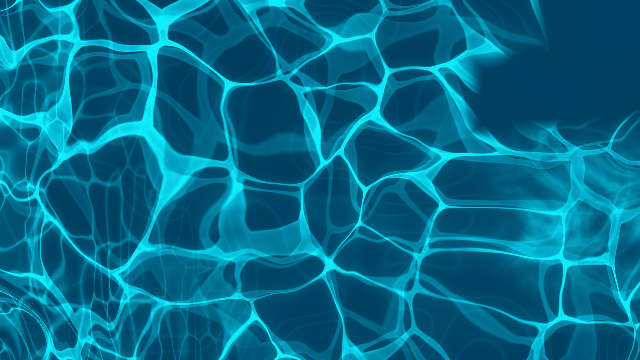
This texture is drawn by a Shadertoy shader. Its source:

```glsl
const vec3 DEEP = vec3(0.0, 0.222, 0.352);
const vec3 CYAN = vec3(0.02, 0.72, 0.84);
const vec3 GLINT = vec3(0.06, 0.93, 0.98);

vec2 hash22(vec2 p) {
    vec3 q = fract(p.xyx * vec3(0.1031, 0.1030, 0.0973));
    q += dot(q, q.yzx + 33.33);
    return fract((q.xx + q.yz) * q.zy);
}

// Two independent channels of smooth value noise
vec2 noise2(vec2 p) {
    vec2 i = floor(p), f = fract(p);
    f = f * f * f * (f * (f * 6.0 - 15.0) + 10.0);
    vec2 low = mix(hash22(i), hash22(i + vec2(1, 0)), f.x);
    vec2 high = mix(hash22(i + vec2(0, 1)), hash22(i + vec2(1, 1)), f.x);
    return mix(low, high, f.y);
}

float fbm(vec2 p) {
    float sum = 0.0, amp = 0.533;
    for (int i = 0; i < 4; i++) {
        sum += amp * noise2(p).x;
        p = mat2(1.6, 1.2, -1.2, 1.6) * p + 5.3;
        amp *= 0.5;
    }
    return sum;
}

vec2 warp(vec2 p, vec2 freq, float amp) {
    return p + amp * (noise2(p * freq) - 0.5);
}

// Width of the folded light sheet: mostly a thread, sometimes a ribbon
float foldWidth(vec2 p) {
    float n = noise2(p).y;
    return 0.016 + 0.27 * n * n * n * n;
}

// Sheets of light along cell borders, brightest at their outer rims
float causticNet(vec2 p, float fold, float soft) {
    vec2 cell = floor(p);
    vec3 near = vec3(9.0);
    for (int y = -1; y <= 1; y++) {
        for (int x = -1; x <= 1; x++) {
            vec2 id = cell + vec2(x, y);
            float d = length(id + 0.08 + 0.84 * hash22(id) - p);
            if (d < near.x) near = vec3(d, near.xy);
            else if (d < near.y) near = vec3(near.x, d, near.y);
            else near.z = min(near.z, d);
        }
    }
    float gap = near.y - near.x;
    float knot = exp(-11.0 * (near.z - near.x));
    float inside = fold + 0.08 * knot - gap;
    float rim = 0.15 + 0.85 * inversesqrt(1.0 + 80.0 * max(inside, 0.0));
    float sheet = smoothstep(-soft, soft, inside) * rim;
    return sheet * (1.0 + 0.5 * knot) + 0.16 * exp(-7.0 * gap);
}

// Thin wavering contour lines
float filaments(vec2 p, float count) {
    float n = noise2(warp(p, vec2(0.9), 1.3)).x;
    return pow(abs(fract(n * count) - 0.5) * 2.0, 7.0);
}

float boxDistance(vec2 p, vec2 center, vec2 halfSize) {
    vec2 d = abs(p - center) - halfSize;
    return length(max(d, 0.0)) + min(max(d.x, d.y), 0.0);
}

void mainImage(out vec4 fragColor, in vec2 fragCoord) {
    vec2 p = fragCoord / iResolution.y;

    // Regions: choppy left, murky right, calm upper right
    float choppy = 1.0 - smoothstep(0.2, 0.7, p.x + 0.4 * (p.y - 0.25));
    float murky = smoothstep(1.3, 1.55, p.x) * smoothstep(0.12, 0.35, p.y)
                * (1.0 - smoothstep(0.52, 0.68, p.y));
    vec2 ragged = warp(p, vec2(6.0), 0.07);
    float calmEdge = min(boxDistance(ragged, vec2(1.64, 0.76), vec2(0.35, 0.11)),
                         boxDistance(ragged, vec2(1.82, 0.88), vec2(0.35, 0.23)));
    float calm = 1.0 - smoothstep(-0.035, 0.025, calmEdge);

    // Bent water surface
    vec2 q = warp(p, vec2(2.6), 0.2);
    q = warp(q, vec2(7.0), 0.05);
    q = warp(q, vec2(17.0), 0.012);
    q = warp(q, vec2(13.0, 5.0), 0.1 * choppy);
    vec2 shifted = warp(q + 0.012, vec2(5.0), 0.1);

    // Overlapping nets of light
    float gain = mix(0.55, 1.3, noise2(p * 4.0 + 4.0).x);
    float light = gain * causticNet(q * vec2(4.6, 5.2) + 3.0, foldWidth(p * 6.0), 0.026);
    light += 0.4 * causticNet(shifted * vec2(4.6, 5.2) + 3.0, foldWidth(p * 6.0 + 9.0) + 0.02, 0.026);
    light += 0.24 * causticNet(shifted * 3.3 + 17.0, foldWidth(p * 4.0 + 21.0) + 0.02, 0.026);
    light *= 0.7 + 0.6 * fbm(shifted * vec2(14.0, 20.0));
    light *= mix(1.0, 0.55, murky) * mix(1.0, 0.85, choppy);

    // Fine ripples and hazy wisps
    vec2 ripple = warp(p, vec2(9.0, 6.0), 0.1);
    ripple = warp(ripple, vec2(22.0, 15.0), 0.025);
    light += 0.5 * choppy * causticNet(ripple * vec2(12.0, 6.0), 0.02, 0.06);
    light += 0.3 * choppy * filaments(p * vec2(9.0, 4.5), 3.0);
    light += 0.06 * filaments(p * 5.0 + 11.0, 5.0);
    float wisps = fbm(warp(p, vec2(5.0), 0.15) * 13.0);
    light += murky * 0.8 * wisps * wisps;

    // Soft veil over the deep water
    float veil = fbm(q * 2.8 + 6.0);
    light += 0.23 * veil * veil;
    light = mix(light, 0.02 + 0.05 * veil, calm);

    vec3 color = mix(DEEP, CYAN, clamp(light / 0.68, 0.0, 1.0));
    color = mix(color, GLINT, smoothstep(0.62, 1.05, light));
    fragColor = vec4(color, 1.0);
}
```
